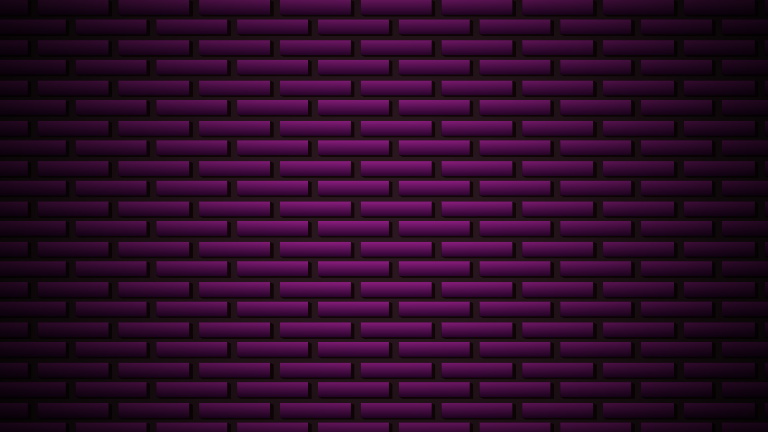
Give the GLSL for this pattern, as a WebGL 2 fragment shader.

```glsl
#version 300 es
precision highp float;

uniform vec2 u_resolution;
out vec4 fragColor;

// Signed distance to a box with its top left corner at zero, y down
float boxDistance(vec2 p, vec2 size) {
    vec2 d = abs(p - 0.5 * size) - 0.5 * size;
    return length(max(d, 0.0)) + min(max(d.x, d.y), 0.0);
}

// Box swept along a slant, giving the dark side faces
float sweptDistance(vec2 p, vec2 size, vec2 sweep) {
    vec2 normal = normalize(vec2(sweep.y, -sweep.x));
    float upper = dot(p - vec2(size.x, 0.0), normal);
    float lower = -dot(p - vec2(0.0, size.y), normal);
    return max(boxDistance(p, size + sweep), max(upper, lower));
}

float coverage(float dist, float pixel) {
    return 1.0 - smoothstep(-0.5 * pixel, 0.5 * pixel, dist);
}

// Paint one set of courses over the wall
vec3 layBricks(vec3 wall, vec2 p, vec2 origin, float pixel) {
    vec2 size = vec2(0.1640, 0.0342);
    vec2 margin = vec2(0.006);
    vec2 local = mod(p - origin + margin, vec2(0.1870, 0.0933)) - margin;

    float side = sweptDistance(local, size, vec2(0.0083, 0.0040));
    wall = mix(wall, vec3(0.070, 0.022, 0.030), coverage(side, pixel));

    // Front face, lit from above
    float depth = clamp(local.y / size.y, 0.0, 1.0);
    vec3 face = mix(vec3(0.55, 0.115, 0.50), vec3(0.17, 0.015, 0.18), depth);
    return mix(wall, face, coverage(boxDistance(local, size), pixel));
}

void main() {
    // Height of the canvas is one, y runs down from the top
    float pixel = 1.0 / u_resolution.y;
    vec2 p = gl_FragCoord.xy * pixel;
    p.y = 1.0 - p.y;

    // Mortar, then the two alternating courses
    vec3 color = vec3(0.165, 0.090, 0.120);
    color = layBricks(color, p, vec2(0.0871, 0.0), pixel);
    color = layBricks(color, p, vec2(0.1751, 0.0451), pixel);

    // Round spotlight fading towards the corners
    float aspect = u_resolution.x / u_resolution.y;
    float radius = length(p - vec2(0.5 * aspect, 0.5));
    color *= 1.0 - 0.86 * smoothstep(0.08, 1.12, radius);

    fragColor = vec4(color, 1.0);
}
```
